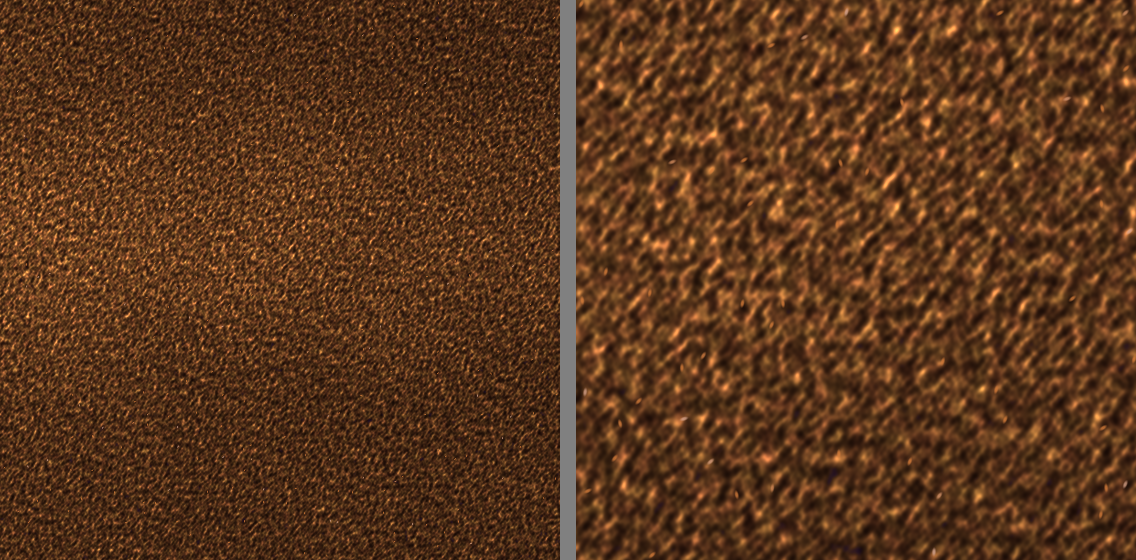
Left, the full canvas; right, a detail of the centre.
This texture is drawn by a Shadertoy shader. Its source:

```glsl
// Fine brown granular surface with leaning grains, soft side light and sparse coppery glints.

vec2 hash2(vec2 cell) {
    vec3 p = fract(cell.xyx * vec3(0.1031, 0.1030, 0.0973));
    p += dot(p, p.yzx + 33.33);
    return fract((p.xx + p.yz) * p.zy);
}

float cornerSlope(vec2 cell, vec2 corner, vec2 f) {
    float angle = 6.2832 * hash2(cell + corner).x;
    return dot(vec2(cos(angle), sin(angle)), f - corner);
}

float gradientNoise(vec2 p) {
    vec2 cell = floor(p), f = fract(p);
    vec2 blend = f * f * f * (f * (f * 6.0 - 15.0) + 10.0);
    float low = mix(cornerSlope(cell, vec2(0, 0), f), cornerSlope(cell, vec2(1, 0), f), blend.x);
    float high = mix(cornerSlope(cell, vec2(0, 1), f), cornerSlope(cell, vec2(1, 1), f), blend.x);
    return mix(low, high, blend.y);
}

// Noise stretched along a direction that leans away from the vertical
float leaningGrain(vec2 uv, float lean, vec2 scale) {
    return gradientNoise(vec2(uv.x - lean * uv.y, uv.y) * scale + 40.0);
}

// Small tilted flake in some cells of a grid: x is coverage, y is a random tint
vec2 glint(vec2 p) {
    vec2 cell = floor(p);
    vec2 chance = hash2(cell + 71.0);
    vec2 d = fract(p) - 0.25 - 0.5 * hash2(cell + 13.0);
    float angle = 0.3 + 1.6 * chance.y;
    d = mat2(cos(angle), -sin(angle), sin(angle), cos(angle)) * d;
    float flake = 1.0 - smoothstep(0.2, 1.0, length(d / vec2(0.17, 0.08)));
    return vec2(flake * step(chance.x, 0.13), hash2(cell + 137.0).x);
}

void mainImage(out vec4 fragColor, in vec2 fragCoord) {
    vec2 uv = fragCoord / iResolution.y;

    // Broad band of light, strongest at the left
    float band = exp(-pow((uv.y - 0.58) / 0.25, 2.0));
    float light = 0.38 * band * (1.0 - 0.35 * uv.x) - 0.13 - 0.12 * (uv.x - 0.5);
    light += 0.12 * gradientNoise(uv * 5.0 + 9.0) + 0.16 * gradientNoise(uv * 34.0);

    // Overlapping grains of three sizes
    float grain = leaningGrain(uv, 0.35, vec2(150.0, 95.0))
                + 0.8 * leaningGrain(uv + 0.37, 0.7, vec2(190.0, 125.0))
                + 0.55 * leaningGrain(uv + 0.71, -0.2, vec2(240.0, 190.0));

    // Tone rises exponentially from near black to copper
    float tone = 0.31 * exp(light + 1.12 * grain);
    vec3 color = tone * vec3(1.0, 0.65, 0.33) - vec3(0.0, 0.02, 0.01);

    // Faint shifts to red and, in the hollows, to violet
    color.g *= 1.0 + 0.16 * gradientNoise(uv * 95.0 + 17.0);
    float violet = smoothstep(0.3, 0.55, gradientNoise(uv * 75.0 + 60.0));
    color.b += 0.09 * violet * (1.0 - smoothstep(0.12, 0.3, tone));

    // Scattered bright flakes, mostly orange and a few pale
    vec2 flake = glint(uv * 52.0);
    vec3 flakeColor = mix(vec3(0.86, 0.50, 0.23), vec3(0.85, 0.66, 0.58), smoothstep(0.7, 0.95, flake.y));
    color = mix(color, flakeColor, 0.75 * flake.x);

    fragColor = vec4(clamp(color, 0.0, 1.0), 1.0);
}
```
